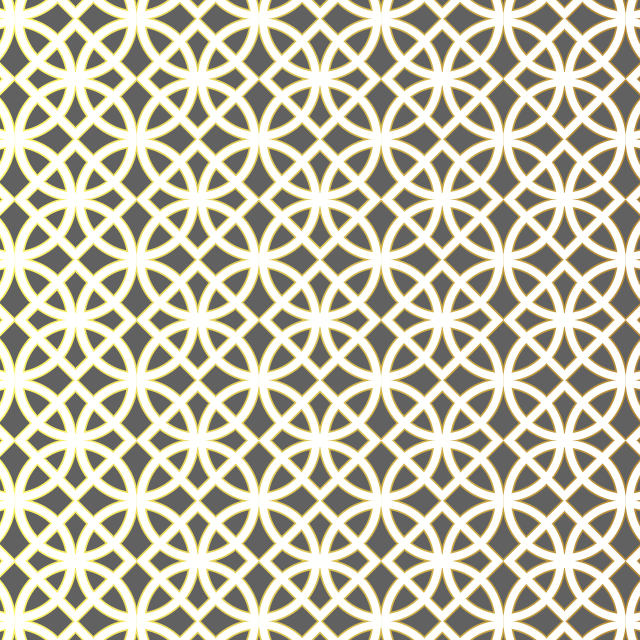
Write a three.js fragment shader that draws this pattern.

```glsl
// White lattice of touching rings and diamonds, edged in gold, on grey.
varying vec2 vUv;

#define CELL vec2(0.1910, 0.1883)
#define CENTRE vec2(0.5, 0.5)
#define BAND 0.0122
#define EDGE 0.0025
#define SEAM 0.45
#define GREY vec3(0.38)
#define WHITE vec3(1.0, 1.0, 0.995)
#define GOLD_LEFT vec3(1.0, 0.97, 0.40)
#define GOLD_RIGHT vec3(0.72, 0.54, 0.20)

// Signed distance to a band of width BAND lying just inside an outline.
float bandInside(float outline) {
  return abs(outline + 0.5 * BAND) - 0.5 * BAND;
}

// Share of the pixel that lies inside a signed distance.
float coverage(float dist, float pixel) {
  return clamp(0.5 - dist / pixel, 0.0, 1.0);
}

void main() {
  float pixel = fwidth(vUv.x);

  // Fold the repeat into one quarter, with a diamond centred at zero.
  vec2 corner = 0.5 * CELL;
  vec2 q = abs(fract((vUv - CENTRE) / CELL + 0.5) - 0.5) * CELL;
  float radius = corner.x;

  // Two interleaved sets of rings and one set of diamonds.
  float upright = length(q - vec2(0.0, corner.y)) - radius;
  float sideways = length(q - vec2(corner.x, 0.0)) - radius;
  float diamond = (q.x + q.y - radius) * 0.70711;
  float lattice = min(bandInside(diamond),
                      min(bandInside(upright), bandInside(sideways)));

  // Gold shifts from pale yellow to bronze across the canvas.
  vec3 gold = mix(GOLD_LEFT, GOLD_RIGHT, vUv.x);
  vec3 color = mix(GREY, gold, coverage(lattice - EDGE, pixel));
  color = mix(color, WHITE, coverage(lattice, pixel));

  // Fine gold seam where neighbouring upright rings touch.
  float nearTouch = coverage(corner.y - q.y - BAND, pixel);
  color = mix(color, gold, SEAM * nearTouch * coverage(-upright, pixel));

  gl_FragColor = vec4(color, 1.0);
}
```
